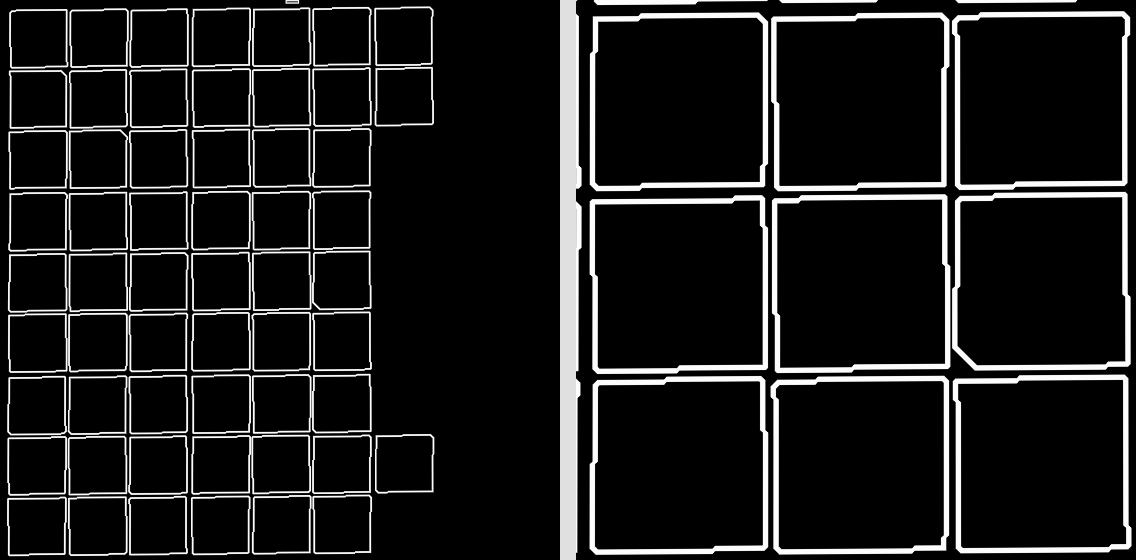
Left, the full canvas; right, a detail of the centre.
Reproduce this pattern procedurally as a three.js fragment shader.

```glsl
// Sheet of uneven white square outlines on black, in grouped rows and columns.
varying vec2 vUv;

const vec2 GRID_START = vec2(0.0155, 0.0154);  // top left, y runs down
const vec2 PITCH = vec2(0.1074, 0.1081);
const vec2 GROUP_GAP = vec2(0.0039, 0.0033);   // extra gap after each group
const float GROUP_SIZE = 3.0;
const float FULL_COLUMNS = 6.0;
const float ROWS = 9.0;
const float ROW_TILT = 0.0067;
const float COLUMN_FAN = 0.008;
const float HALF_SIDE = 0.0508;
const float HALF_LINE = 0.0016;
const float JITTER = 0.0005;
const float STEP_SIZE = 0.0017;
const float STEP_OUT = 0.0005;
const float CORNER_MIN = 0.0010;
const float CORNER_MAX = 0.0045;
const float CHAMFER = 0.0115;
const vec2 TAB_CENTRE = vec2(0.522, 0.0033);
const vec2 TAB_HALF = vec2(0.0109, 0.0021);
const float TAB_HALF_LINE = 0.0012;
const vec3 INK = vec3(0.99);
const vec3 GROUND = vec3(0.0);

float hash(vec2 p) {
  return fract(sin(dot(p, vec2(127.1, 311.7))) * 43758.5453);
}

float isCell(vec2 cell, float column, float row) {
  return 1.0 - step(0.5, distance(cell, vec2(column, row)));
}

// Outward shift of a side, with one small jog at a random place.
float sideShift(float along, vec2 cell, float side, float direction) {
  float jogAt = HALF_SIDE * mix(-0.85, 0.85, hash(cell + side * 17.3));
  float jog = smoothstep(-0.001, 0.001, (along - jogAt) * direction);
  return STEP_OUT - STEP_SIZE * (1.0 - jog);
}

// Signed distance beyond a diagonal cut across one corner.
float cornerCut(vec2 p, vec2 corner, vec2 cell, float chamfered) {
  float r = hash(cell * 1.7 + corner * 5.1 + 23.0);
  float cut = mix(mix(CORNER_MIN, CORNER_MAX, r * r), CHAMFER, chamfered);
  return (dot(p, corner) - 2.0 * HALF_SIDE + cut) * 0.7071;
}

float unevenSquare(vec2 p, vec2 cell) {
  float leftLean = hash(cell + 41.0) < 0.7 ? -1.0 : 1.0;
  float rightLean = hash(cell + 53.0) < 0.5 ? -1.0 : 1.0;

  float left = -p.x - sideShift(p.y, cell, 1.0, leftLean);
  float right = p.x - sideShift(p.y, cell, 2.0, rightLean);
  float top = -p.y - sideShift(p.x, cell, 3.0, 1.0);
  float bottom = p.y - sideShift(p.x, cell, 4.0, -1.0);
  float d = max(max(left, right), max(top, bottom)) - HALF_SIDE;

  float topRight = isCell(cell, 0.0, 1.0) + isCell(cell, 1.0, 2.0);
  float bottomLeft = isCell(cell, 5.0, 4.0);
  d = max(d, cornerCut(p, vec2(1.0, -1.0), cell, topRight));
  d = max(d, cornerCut(p, vec2(-1.0, 1.0), cell, bottomLeft));
  d = max(d, cornerCut(p, vec2(-1.0, -1.0), cell, 0.0));
  return max(d, cornerCut(p, vec2(1.0, 1.0), cell, 0.0));
}

float boxDistance(vec2 p, vec2 halfSize) {
  vec2 q = abs(p) - halfSize;
  return length(max(q, 0.0)) + min(max(q.x, q.y), 0.0);
}

// The last column holds squares only in its first two rows and the eighth.
float isFilled(vec2 cell) {
  if (cell.x < 0.0 || cell.y < 0.0 || cell.y >= ROWS) return 0.0;
  if (cell.x < FULL_COLUMNS) return 1.0;
  bool partial = cell.y < 2.0 || cell.y == 7.0;
  return cell.x == FULL_COLUMNS && partial ? 1.0 : 0.0;
}

float stroke(float d, float halfLine, float blur) {
  return 1.0 - smoothstep(-0.5 * blur, 0.5 * blur, abs(d) - halfLine);
}

void main() {
  vec2 sheet = vec2(vUv.x, 1.0 - vUv.y);
  float blur = 1.3 * fwidth(vUv.x);

  // Slight tilt and fanning of the whole sheet
  vec2 p = sheet;
  p.x -= (sheet.x - 0.505) * sheet.y * COLUMN_FAN;
  p.y += sheet.x * ROW_TILT;
  p -= GRID_START;

  // Grouped grid
  vec2 groupPitch = GROUP_SIZE * PITCH + GROUP_GAP;
  vec2 group = floor(p / groupPitch);
  vec2 inGroup = p - group * groupPitch;
  vec2 slot = min(floor(inGroup / PITCH), GROUP_SIZE - 1.0);
  vec2 cell = group * GROUP_SIZE + slot;
  vec2 local = inGroup - (slot + 0.5) * PITCH;
  local -= JITTER * (vec2(hash(cell + 7.0), hash(cell + 11.0)) * 2.0 - 1.0);

  float ink = stroke(unevenSquare(local, cell), HALF_LINE, blur) * isFilled(cell);

  // Small tab at the top edge
  float tab = boxDistance(sheet - TAB_CENTRE, TAB_HALF);
  ink = max(ink, stroke(tab, TAB_HALF_LINE, blur));

  gl_FragColor = vec4(mix(GROUND, INK, ink), 1.0);
}
```
